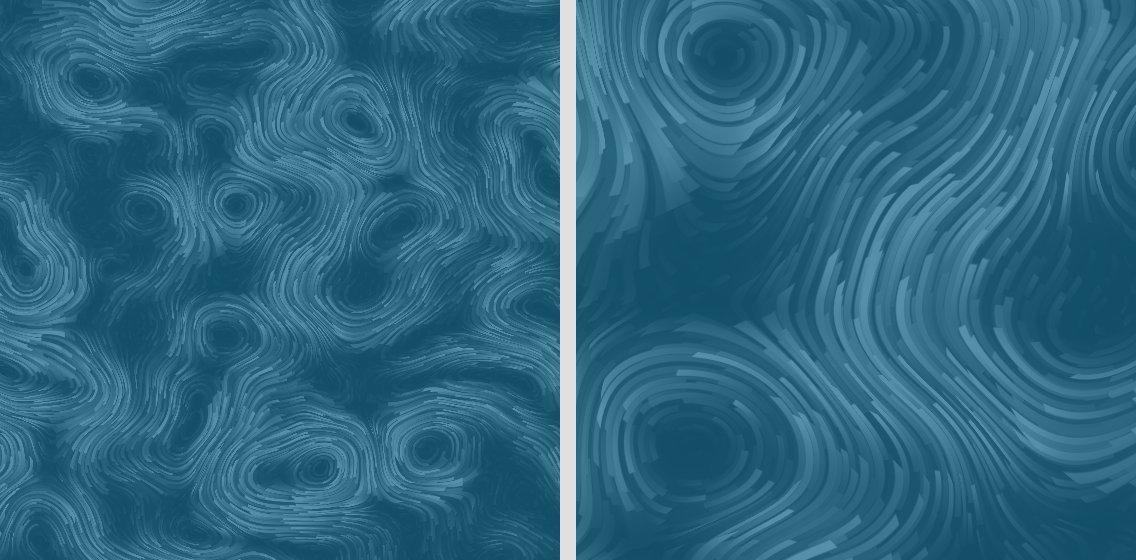
Left: the whole. Right: its middle third, enlarged.
A three.js fragment shader for this texture:

```glsl
// Teal flow field: short bright trails drift around many elliptical eddies.
// Each point is traced upstream along a noise stream function; it is lit when
// the path meets a scattered seed. Fast currents are bright, calm water is dark.

varying vec2 vUv;

vec2 hash2(vec2 p) {
  vec3 h = fract(p.xyx * vec3(0.1031, 0.1030, 0.0973));
  h += dot(h, h.yzx + 33.33);
  return fract((h.xx + h.yz) * h.zy);
}

// Gradient noise: value in x, slope in yz
vec3 slopedNoise(vec2 p) {
  vec2 i = floor(p);
  vec2 f = p - i;
  vec2 u = f * f * f * (f * (f * 6.0 - 15.0) + 10.0);
  vec2 du = 30.0 * f * f * (f * (f - 2.0) + 1.0);
  vec2 ga = hash2(i) * 2.0 - 1.0;
  vec2 gb = hash2(i + vec2(1.0, 0.0)) * 2.0 - 1.0;
  vec2 gc = hash2(i + vec2(0.0, 1.0)) * 2.0 - 1.0;
  vec2 gd = hash2(i + 1.0) * 2.0 - 1.0;
  float a = dot(ga, f);
  float b = dot(gb, f - vec2(1.0, 0.0));
  float c = dot(gc, f - vec2(0.0, 1.0));
  float d = dot(gd, f - 1.0);
  float k = a - b - c + d;
  float value = a + u.x * (b - a) + u.y * (c - a) + u.x * u.y * k;
  vec2 slope = ga + u.x * (gb - ga) + u.y * (gc - ga) + u.x * u.y * (ga - gb - gc + gd)
             + du * (u.yx * k + vec2(b, c) - a);
  return vec3(value, slope);
}

// Stream function (x) and its gradient (yz); eddies are wider than tall
vec3 streamFunction(vec2 p) {
  vec2 broad = vec2(3.3, 4.6);
  vec2 fine = vec2(7.4, 9.2);
  vec3 n = slopedNoise(p * broad + vec2(17.3, 41.7));
  vec3 m = slopedNoise(p * fine + vec2(73.1, 12.4)) * 0.24;
  return vec3(n.x + m.x, n.yz * broad + m.yz * fine);
}

// Light from the seed in this cell of a rotated grid, given the upstream path
float trail(vec2 q, vec2 upstream, float stride, float age, float angle) {
  const float cell = 0.013;
  float c = cos(angle);
  float s = sin(angle);
  mat2 turn = mat2(c, s, -s, c);
  vec2 g = turn * q / cell + 200.0;
  vec2 id = floor(g);

  // Stagger the columns so that seeds do not line up
  float shift = hash2(vec2(id.x, angle * 31.0)).x;
  id.y = floor(g.y + shift);
  vec2 local = vec2(g.x, g.y + shift) - id;
  vec2 jitter = 0.3 + 0.4 * hash2(id + angle * 57.0);
  vec2 toSeed = ((jitter - local) * turn) * cell;

  // Position along and across the trail
  float along = dot(toSeed, upstream);
  float across = abs(dot(toSeed, vec2(-upstream.y, upstream.x)));
  float inside = step(abs(along), stride * 0.53);
  vec2 rnd = hash2(id + angle * 91.0 + 500.0);
  float life = 6.0 + 19.0 * rnd.x;
  float t = age + along / stride;
  float head = 1.0 - smoothstep(life - 0.5, life, t);
  float fade = mix(0.3, 1.0, clamp(t / life, 0.0, 1.0));
  float edge = 1.0 - smoothstep(0.0013, 0.0025, across);
  return inside * head * fade * edge * pow(rnd.y, 2.3);
}

void main() {
  vec2 q = vUv;
  vec3 field = streamFunction(q);
  float level = field.x;
  float speed = length(field.yz) / 4.0;
  float light = 0.0;

  // Walk upstream, keeping to one streamline
  for (int i = 0; i < 26; i++) {
    vec2 slope = field.yz;
    float steep = max(length(slope), 0.001);
    vec2 upstream = vec2(-slope.y, slope.x) / steep;
    float stride = 0.005 * clamp(steep / 4.0, 0.15, 1.0);
    float age = float(i);
    light = max(light, trail(q, upstream, stride, age, 0.5));
    light = max(light, trail(q, upstream, stride, age, 1.8));
    q += upstream * stride;
    field = streamFunction(q);
    q -= field.yz * (field.x - level) / max(dot(field.yz, field.yz), 0.5);
  }

  // Calm water stays deep teal, swift water carries pale trails
  float energy = smoothstep(0.08, 1.1, speed);
  float tone = clamp(energy * (0.18 + 1.05 * light) + 0.1 * light, 0.0, 1.0);
  vec3 deep = vec3(0.07, 0.31, 0.405);
  vec3 pale = vec3(0.33, 0.57, 0.66);
  gl_FragColor = vec4(mix(deep, pale, tone), 1.0);
}
```
